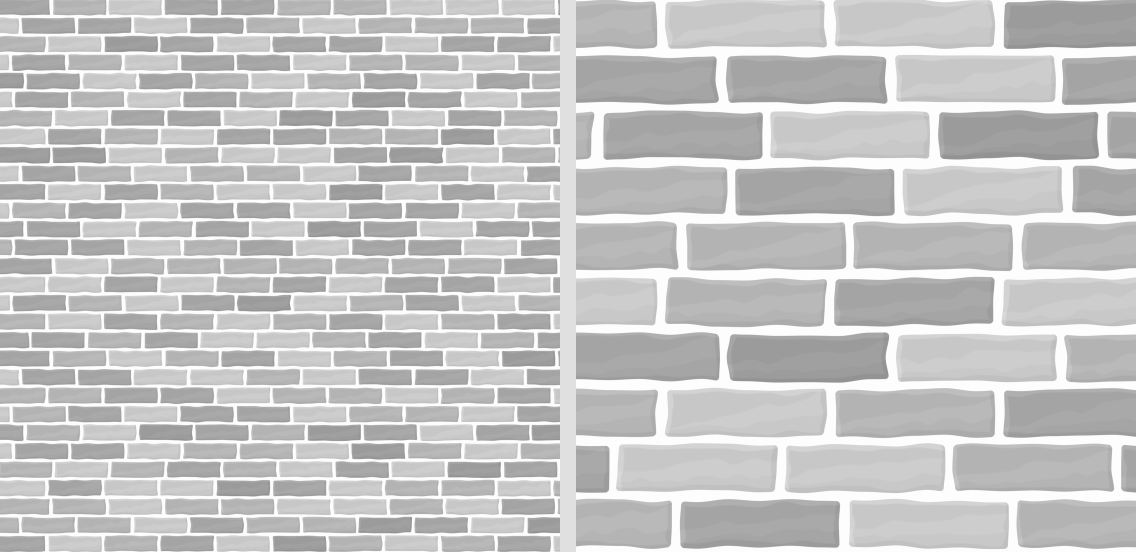
Left: the whole. Right: its middle third, enlarged.
Give the GLSL for this texture, as a Shadertoy shader.

```glsl
// Grey painted brick wall: thin courses with pale joints and uneven brick outlines.
// Each course takes a shift and a tone phase from a repeating bond; a hash varies
// the tone, and slanted wavy boundaries paint soft patches and rims on each face.

#define GRID vec2(9.974, 29.84)       // bricks across, courses down
#define ORIGIN vec2(0.028, 0.113)     // start of the bond in cells
#define ASPECT 3.03                   // cell width in course heights
#define HALF_SIZE vec2(1.43, 0.42)    // half brick in course heights
#define CORNER 0.07
#define WOBBLE 0.035                  // unevenness of the outline
#define RIM 0.075                     // width of the painted edge
#define GROUT vec3(0.993)
#define LIGHT 0.79
#define MIDDLE 0.71
#define DARK 0.65

// Course shift in bricks, and which of every three bricks is light.
// The first eight form the cycle; the last three interrupt it once.
const vec2 BOND[11] = vec2[11](
    vec2(0.94, 1), vec2(0.39, 2), vec2(0.86, 0), vec2(0.22, 2),
    vec2(0.48, 1), vec2(0.27, 2), vec2(0.98, 0), vec2(0.86, 2),
    vec2(0.23, 2), vec2(0.86, 0), vec2(0.57, 1));

float hash(vec2 p) {
    vec3 q = fract(vec3(p.xyx) * 0.1031);
    q += dot(q, q.yzx + 33.33);
    return fract((q.x + q.y) * q.z);
}

// Smooth one-dimensional noise, from -1 to 1
float wave(float x, float seed) {
    float i = floor(x), f = x - i;
    float n = mix(hash(vec2(i + 50.0, seed)), hash(vec2(i + 51.0, seed)),
                  f * f * (3.0 - 2.0 * f));
    return 2.0 * n - 1.0;
}

float roundedBox(vec2 p, vec2 b, float r) {
    vec2 q = abs(p) - b + r;
    return length(max(q, 0.0)) + min(max(q.x, q.y), 0.0) - r;
}

int bondIndex(int course) {
    if (course < 16) return course % 8;
    return course < 19 ? course - 8 : (course - 19) % 8;
}

float brickTone(vec2 id, float phase) {
    float h = hash(id + 17.0);
    float plain = h < 0.42 ? MIDDLE : (h < 0.88 ? DARK : DARK - 0.035);
    bool isLight = mod(id.x - phase + 30.0, 3.0) < 0.5;
    return isLight ? (h < 0.92 ? LIGHT : MIDDLE) : (h > 0.35 && h < 0.42 ? LIGHT : plain);
}

// Painted patches and edges, added to the tone of the brick
float faceShade(vec2 p, float seed, float px) {
    float soft = max(px, 0.02);
    float slope = mix(0.08, 0.26, hash(vec2(seed, 3.0)));
    float upper = p.y - slope * p.x - 0.05 - 0.07 * wave(p.x * 3.0, seed + 5.0);
    float lower = p.y - 0.5 * slope * p.x + 0.20 - 0.06 * wave(p.x * 4.0, seed + 9.0);
    float shade = 0.014;
    shade -= 0.022 * smoothstep(-soft, soft, upper);
    shade -= 0.018 * smoothstep(soft, -soft, lower);

    // Darker right and lower edges, paler left and upper edges
    vec2 inner = HALF_SIZE - RIM * (1.0 + 0.5 * vec2(wave(p.y * 5.0, seed), wave(p.x * 2.5, seed + 2.0)));
    float shadow = max(p.x - inner.x, -p.y - inner.y);
    float shine = max(-p.x - inner.x, p.y - inner.y);
    shade -= 0.035 * smoothstep(-soft, soft, shadow);
    shade += 0.045 * smoothstep(-soft, soft, shine);
    return shade;
}

void mainImage(out vec4 fragColor, in vec2 fragCoord) {
    vec2 uv = fragCoord / iResolution.xy;
    float px = GRID.y / iResolution.y;

    // Course and brick that hold this point, counted from the upper left
    vec2 cell = vec2(uv.x, 1.0 - uv.y) * GRID + ORIGIN;
    float course = floor(cell.y);
    vec2 bond = BOND[bondIndex(int(course))];
    cell.x -= bond.x;
    vec2 id = vec2(floor(cell.x), course);
    vec2 p = (cell - id - 0.5) * vec2(ASPECT, -1.0);
    float seed = floor(hash(id + 71.0) * 900.0);

    // Hand-drawn outline
    vec2 bend = vec2(wave(p.y * 2.5, seed + 1.0), wave(p.x * 1.8, seed + 4.0));
    float d = roundedBox(p + WOBBLE * bend, HALF_SIZE, CORNER);

    float tone = brickTone(id, bond.y) + faceShade(p + WOBBLE * bend, seed, px);
    float cover = smoothstep(0.7 * px, -0.7 * px, d);
    fragColor = vec4(mix(GROUT, vec3(tone), cover), 1.0);
}
```
